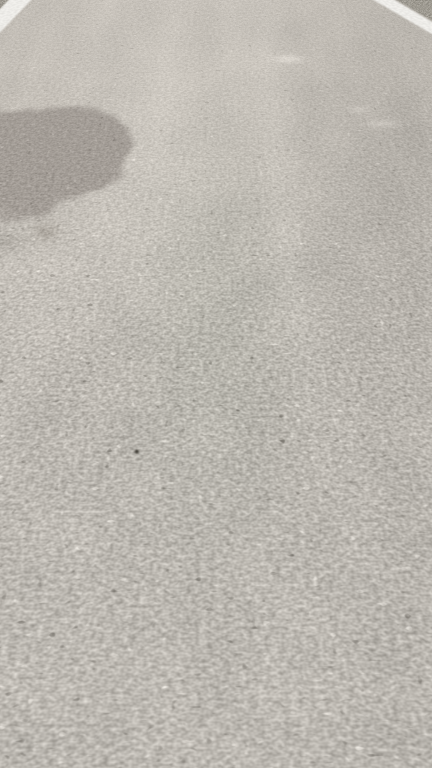
Give the GLSL for this texture, as a WebGL 1 fragment shader.

```glsl
precision highp float;

uniform vec2 u_resolution;

vec2 gradientAt(vec2 cell) {
  vec3 h = fract(cell.xyx * vec3(0.1031, 0.103, 0.0973));
  h += dot(h, h.yzx + 33.33);
  float angle = 6.2832 * fract((h.x + h.y) * h.z);
  return vec2(cos(angle), sin(angle));
}

float gradientNoise(vec2 p) {
  vec2 i = floor(p), f = fract(p);
  vec2 w = f * f * f * (f * (f * 6.0 - 15.0) + 10.0);
  float a = dot(gradientAt(i), f);
  float b = dot(gradientAt(i + vec2(1, 0)), f - vec2(1, 0));
  float c = dot(gradientAt(i + vec2(0, 1)), f - vec2(0, 1));
  float d = dot(gradientAt(i + vec2(1, 1)), f - vec2(1, 1));
  return mix(mix(a, b, w.x), mix(c, d, w.x), w.y);
}

float fbm(vec2 p) {
  float sum = 0.0, amp = 0.6;
  for (int i = 0; i < 3; i++) {
    sum += amp * gradientNoise(p);
    p = p * 2.03 + 17.3;
    amp *= 0.5;
  }
  return sum;
}

// Soft elliptical spot, 1 at its centre
float spot(vec2 p, vec2 centre, vec2 radius) {
  vec2 d = (p - centre) / radius;
  return exp(-dot(d, d));
}

// Signed distance to the line through a and b
float lineSide(vec2 p, vec2 a, vec2 b) {
  vec2 d = normalize(b - a);
  return dot(p - a, vec2(-d.y, d.x));
}

float band(float d, float halfWidth, float soft) {
  return 1.0 - smoothstep(halfWidth - soft, halfWidth + soft, abs(d));
}

void main() {
  vec2 uv = gl_FragCoord.xy / u_resolution;
  vec2 p = vec2(uv.x * 0.5625, uv.y);

  // Road plane coordinates, finer towards the horizon
  float depth = 1.0 / (1.5 - p.y);
  vec2 road = vec2((p.x - 0.28) * depth * 130.0, log(depth) * 230.0) + 400.0;
  float blotch = fbm(p * vec2(11.0, 15.0) + 5.0);

  // Broad tone: pale far lane, worn tracks and darker sides
  vec3 col = mix(vec3(0.738, 0.722, 0.695), vec3(0.765, 0.745, 0.715), smoothstep(0.35, 0.95, p.y));
  float paleTrack = 0.33 + 0.16 * pow(1.0 - p.y, 1.4);
  col += 0.025 * exp(-pow((p.x - paleTrack - 0.03 * (1.0 - p.y)) / 0.035, 2.0)) * smoothstep(0.3, 0.7, p.y);
  col += 0.03 * spot(p, vec2(0.19, 0.86), vec2(0.1, 0.2));
  col += 0.02 * spot(p, vec2(0.08, 0.64), vec2(0.13, 0.09));
  col -= vec3(0.05, 0.048, 0.046) * spot(p, vec2(0.52, 0.77), vec2(0.12, 0.21));
  col -= vec3(0.025, 0.017, 0.022) * spot(p, vec2(0.28, 0.57), vec2(0.1, 0.24));
  col -= 0.015 * spot(p, vec2(0.54, 0.2), vec2(0.16, 0.3));
  col += blotch * vec3(0.05, 0.047, 0.045);
  col += 0.02 * gradientNoise(vec2(road.x * 0.12, p.y * 3.0));

  // Damp patch with a ragged rim
  vec2 toPatch = (p - vec2(0.065, 0.803)) / vec2(0.108, 0.062);
  toPatch.y += 0.3 * min(toPatch.x + 0.3, 0.0) * step(toPatch.y, 0.0) * -1.0;
  float rim = length(toPatch) + 0.45 * blotch;
  float leftFill = length(max(abs(p - vec2(0.0, 0.787)) - vec2(0.05, 0.045), 0.0)) / 0.03;
  float damp = max(1.0 - smoothstep(0.88, 1.08, rim),
                   1.0 - smoothstep(0.3, 1.0, leftFill + blotch));
  col = mix(col, vec3(0.625, 0.6, 0.575), damp * 0.9);
  col -= vec3(0.11, 0.115, 0.12) * spot(p, vec2(0.06, 0.698), vec2(0.016, 0.011)) * (0.8 + blotch);
  col -= 0.07 * spot(p, vec2(0.0, 0.685), vec2(0.03, 0.012));

  // Pale scuffs on the far lane
  col += 0.09 * spot(p, vec2(0.377, 0.923), vec2(0.018, 0.005));
  col += 0.07 * spot(p, vec2(0.5, 0.839), vec2(0.022, 0.004));
  col += 0.06 * spot(p, vec2(0.466, 0.857), vec2(0.012, 0.004));

  // Stone grain, weaker in the distance
  float coarse = gradientNoise(road);
  float fine = gradientNoise(road * vec2(1.9, 1.6) + 71.0);
  float strength = mix(0.19, 0.075, smoothstep(0.45, 1.0, p.y));
  col += strength * (0.65 * coarse + 0.6 * fine);

  // Scattered light chips and dark pits
  float chips = gradientNoise(road * 0.7 + 133.0);
  col += strength * 0.55 * smoothstep(0.36, 0.6, chips);
  col -= strength * 0.8 * smoothstep(0.36, 0.62, -chips);
  col -= 0.4 * spot(p, vec2(0.178, 0.412), vec2(0.003));
  col -= 0.2 * spot(p, vec2(0.459, 0.372), vec2(0.006, 0.002));

  // Painted edge lines and the verges outside them
  float leftEdge = lineSide(p, vec2(0.0, 0.973), vec2(0.026, 1.0));
  float rightEdge = lineSide(p, vec2(0.5, 1.0), vec2(0.5625, 0.9635));
  float verge = max(smoothstep(0.008, 0.012, leftEdge), smoothstep(0.006, 0.01, rightEdge));
  col = mix(col, vec3(0.62, 0.605, 0.57) + 0.15 * fine, verge);
  float paint = max(band(leftEdge, 0.0105, 0.002), band(rightEdge, 0.0068, 0.002));
  col = mix(col, vec3(0.93, 0.925, 0.91) + 0.05 * coarse, paint);

  gl_FragColor = vec4(clamp(col, 0.0, 1.0), 1.0);
}
```
